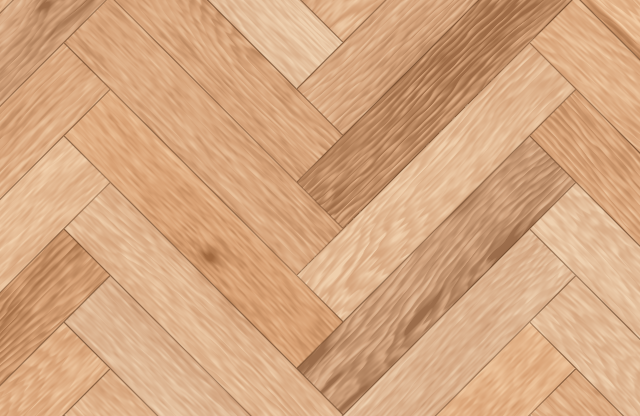
This texture is drawn by a WebGL 1 fragment shader. Its source:

```glsl
precision highp float;
// Oak herringbone floor: planks five times as long as wide, laid at 45 degrees.
// Each pixel is assigned to a plank by its cell on the rotated grid; every plank
// hashes its own tone, growth rings, pores, stains and knots.

uniform vec2 u_resolution;

const float PLANK_WIDTH = 0.1583;              // in canvas heights
const float PLANK_RATIO = 5.0;                 // length / width
const vec2  ORIGIN = vec2(0.8250, 0.4500);     // lower corner of one plank
const float SEAM_HALF = 0.009;                 // in plank widths
const float SEAM_STRENGTH = 0.72;
const float RING_COUNT = 11.0;
const float RING_DEPTH = 0.34;
const float PORE_DEPTH = 0.52;
const float BAND_DEPTH = 0.36;
const float TONE_BASE = 0.59;
const float TONE_SPREAD = 0.50;
const float STAIN_SHARE = 0.22;
const float KNOT_SHARE = 0.15;

const vec3 WOOD_DARK  = vec3(0.62, 0.42, 0.27);
const vec3 WOOD_MID   = vec3(0.84, 0.64, 0.48);
const vec3 WOOD_LIGHT = vec3(0.94, 0.81, 0.67);
const vec3 SEAM_COLOR = vec3(0.38, 0.23, 0.12);
const vec3 CAST = vec3(0.020, -0.018, -0.050); // orange versus pale planks

float hash(vec2 p) {
  return fract(sin(dot(p, vec2(127.1, 311.7))) * 43758.5453);
}

float noise(vec2 p) {
  vec2 i = floor(p), f = fract(p);
  f = f * f * (3.0 - 2.0 * f);
  return mix(mix(hash(i), hash(i + vec2(1.0, 0.0)), f.x),
             mix(hash(i + vec2(0.0, 1.0)), hash(i + vec2(1.0, 1.0)), f.x), f.y);
}

// Finds the plank under grid point g: xy = (along, across), zw = plank id.
vec4 herringbone(vec2 g) {
  vec2 cell = floor(g);
  float span = 2.0 * PLANK_RATIO;
  float offset = mod(cell.x - cell.y, span);
  if (offset < PLANK_RATIO - 0.5) {
    vec2 start = vec2(cell.x - offset, cell.y);
    return vec4(g - start, start);
  }
  vec2 start = vec2(cell.x, cell.y + offset - span + 1.0);
  return vec4((g - start).yx, start);
}

// Brightness of the wood at q = (along, across) in plank widths.
float woodTone(vec2 q, vec2 id) {
  float r1 = hash(id + 3.1), r2 = hash(id + 7.7), r3 = hash(id + 13.3);
  float r4 = hash(id + 19.9), r5 = hash(id + 27.4);
  vec2 s = q + 40.0 * vec2(r1, r2);
  s.y += 0.16 * noise(vec2(0.5 * s.x, 2.0)) + 0.05 * (r3 - 0.5) * q.x;

  // Knot, which also bends the rings around it
  vec2 toKnot = (q - vec2(0.5 + 4.0 * r2, 0.25 + 0.5 * r3)) * vec2(0.75, 1.0);
  float knotSq = dot(toKnot, toKnot);
  float hasKnot = step(1.0 - KNOT_SHARE, r5);

  // Growth rings: long nested arches, warped gently and frayed along the fibre
  vec2 arch = (q - vec2(PLANK_RATIO * r4, 2.4 * r3 - 0.7)) * vec2(0.18, 1.0);
  float warp = noise(s * vec2(0.45, 1.3)) + 0.20 * noise(s * vec2(1.3, 3.5))
             + 0.16 * noise(s * vec2(3.0, 22.0));
  float rings = RING_COUNT * (length(arch) + 0.36 * warp)
              + 1.6 * hasKnot * exp(-14.0 * knotSq);
  float phase = fract(rings);
  float lateWood = smoothstep(0.05, 0.75, phase) * (1.0 - smoothstep(0.75, 1.0, phase));
  float figure = mix(0.3, 1.0, r1) * (0.35 + 0.9 * noise(s * vec2(0.5, 2.2) + 9.0));

  // Fine pores and broad bands along the fibre
  float pores = 0.65 * noise(s * vec2(4.0, 33.0)) + 0.35 * noise(s * vec2(9.0, 24.0) + 5.0);
  float bands = 0.65 * noise(s * vec2(0.4, 1.6) + 21.0)
              + 0.35 * noise(s * vec2(0.5, 5.0) + 61.0) - 0.5;

  float tone = TONE_BASE + TONE_SPREAD * (hash(id + 52.6) - 0.5);
  tone += BAND_DEPTH * bands + PORE_DEPTH * (pores - 0.5);
  tone -= RING_DEPTH * figure * (lateWood - 0.12) * (0.4 + 1.2 * pores);

  // Mineral stains with pale sapwood beside them, on a few planks
  float hasStain = step(1.0 - STAIN_SHARE, r2);
  float stain = noise(s * vec2(0.6, 5.0) + 33.0) + 0.12 * (pores - 0.5);
  tone += hasStain * (0.16 * (1.0 - stain) - 0.42 * smoothstep(0.72, 0.94, stain));

  tone -= hasKnot * (0.42 * exp(-110.0 * knotSq) + 0.12 * exp(-22.0 * knotSq));
  return clamp(tone, 0.0, 1.0);
}

void main() {
  vec2 p = (gl_FragCoord.xy / u_resolution.y - ORIGIN) / PLANK_WIDTH;
  float pixel = 1.0 / (u_resolution.y * PLANK_WIDTH);
  vec2 grid = vec2(p.x + p.y, p.y - p.x) * 0.70710678;

  vec4 plank = herringbone(grid);
  vec2 q = plank.xy;
  vec2 id = plank.zw;

  // Wood colour with a slight warm or cool cast per plank
  float tone = woodTone(q, id);
  vec3 color = mix(WOOD_DARK, WOOD_MID, min(2.0 * tone, 1.0));
  color = mix(color, WOOD_LIGHT, max(2.0 * tone - 1.0, 0.0));
  color += (hash(id + 41.0) - 0.5) * CAST;

  // Seams: dark hairlines, uneven from place to place
  vec2 edge = min(q, vec2(PLANK_RATIO, 1.0) - q);
  float seam = clamp((SEAM_HALF - min(edge.x, edge.y)) / pixel + 0.5, 0.0, 1.0);
  float wear = 0.55 + 0.45 * noise(grid * 1.3 + 50.0);
  color = mix(color, SEAM_COLOR, seam * wear * SEAM_STRENGTH);

  gl_FragColor = vec4(color, 1.0);
}
```
